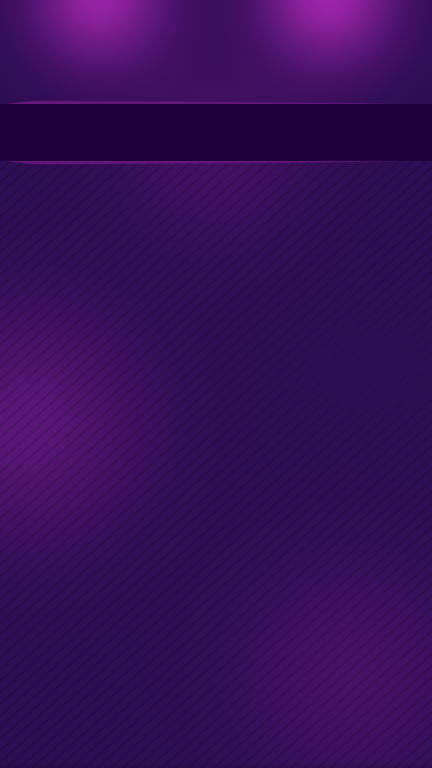
This background is drawn by a Shadertoy shader. Its source:

```glsl
// Violet backdrop with soft magenta glows, a dark banner strip and fine diagonal lines.

// Lengths are in canvas widths; heights are tuned for a 9:16 canvas.
const float CANVAS_HEIGHT = 16.0 / 9.0;

const vec3 BASE_COLOR   = vec3(0.175, 0.050, 0.325);
const vec3 GLOW_COLOR   = vec3(0.620, 0.145, 0.670);
const vec3 BANNER_COLOR = vec3(0.130, 0.000, 0.240);
const vec3 RIM_COLOR    = vec3(0.430, 0.095, 0.510);

// Each glow: centre x, centre y, radius, strength
const int GLOW_COUNT = 5;
const vec4 GLOWS[GLOW_COUNT] = vec4[](
    vec4(0.23, 1.785, 0.155, 0.92),
    vec4(0.76, 1.785, 0.155, 0.98),
    vec4(0.50, 1.430, 0.230, 0.20),
    vec4(0.06, 0.795, 0.270, 0.40),
    vec4(0.81, 0.220, 0.270, 0.23)
);

const float BANNER_BOTTOM = 1.405;
const float BANNER_TOP    = 1.537;
const float RIM_THICKNESS = 0.008;
const float RIM_LENGTH    = 0.94;

const float LINE_ANGLE    = 0.73;
const float LINE_SPACING  = 0.020;
const float LINE_WIDTH    = 0.0035;
const float LINE_DARKNESS = 0.13;

const float FLOOR_FADE    = 0.015;
const float FLOOR_SHADE   = 0.12;

const float GRAIN = 0.004;

float hash(vec2 cell) {
    vec3 h = fract(vec3(cell.xyx) * 0.1031);
    h += dot(h, h.yzx + 33.33);
    return fract((h.x + h.y) * h.z);
}

// Soft glows blended over the base colour
vec3 glowField(vec2 p) {
    vec3 color = BASE_COLOR;
    for (int i = 0; i < GLOW_COUNT; i++) {
        vec2 offset = (p - GLOWS[i].xy) / GLOWS[i].z;
        color = mix(color, GLOW_COLOR, GLOWS[i].w * exp(-dot(offset, offset)));
    }
    return color;
}

// Coverage of repeated diagonal lines
float diagonalLines(vec2 p, float pixel) {
    float across = dot(p, vec2(-sin(LINE_ANGLE), cos(LINE_ANGLE)));
    float distanceToLine = abs(fract(across / LINE_SPACING) - 0.5) * LINE_SPACING;
    float halfWidth = 0.5 * LINE_WIDTH;
    return 1.0 - smoothstep(halfWidth - 0.5 * pixel, halfWidth + pixel, distanceToLine);
}

// Lens-shaped highlight that tapers to the right
float rim(float x, float outward, float pixel) {
    float along = clamp(x / RIM_LENGTH, 0.0, 1.0);
    float taper = smoothstep(0.0, 0.10, along) * pow(1.0 - along, 0.7);
    float thickness = RIM_THICKNESS * taper;
    float inside = 1.0 - smoothstep(thickness - pixel, thickness + pixel, outward);
    return inside * step(0.0, outward) * smoothstep(0.0, 0.25, taper);
}

void mainImage(out vec4 fragColor, in vec2 fragCoord) {
    float pixel = 1.0 / iResolution.x;
    vec2 p = fragCoord / iResolution.xy * vec2(1.0, CANVAS_HEIGHT);

    vec3 color = glowField(p);

    // Diagonal lines below the banner, fainter in the middle right
    vec2 calm = (p - vec2(0.85, 0.92)) / vec2(0.30, 0.18);
    float lineFade = 1.0 - 0.75 * exp(-dot(calm, calm));
    float belowBanner = 1.0 - step(BANNER_BOTTOM, p.y);
    color *= 1.0 - LINE_DARKNESS * lineFade * belowBanner * diagonalLines(p, pixel);

    // Slight shade along the bottom edge
    color *= 1.0 - FLOOR_SHADE * (1.0 - smoothstep(0.0, FLOOR_FADE, p.y));

    // Banner and its lit rims
    float rims = max(rim(p.x, p.y - BANNER_TOP, pixel), rim(p.x, BANNER_BOTTOM - p.y, pixel));
    color = mix(color, RIM_COLOR, 0.85 * rims);
    float bannerEdge = min(p.y - BANNER_BOTTOM, BANNER_TOP - p.y);
    color = mix(color, BANNER_COLOR, smoothstep(-0.5 * pixel, 0.5 * pixel, bannerEdge));

    // Fine grain hides banding
    color += GRAIN * (hash(floor(fragCoord)) - 0.5);
    fragColor = vec4(color, 1.0);
}
```
